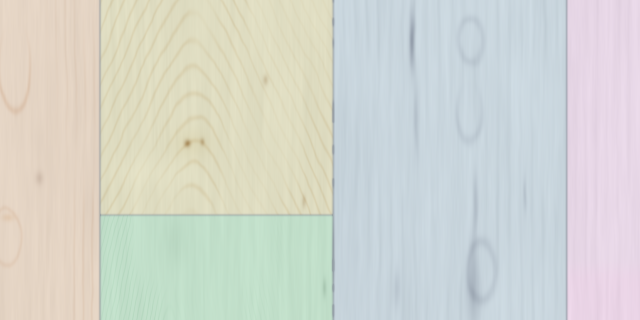
A WebGL 2 fragment shader for this texture:

```glsl
#version 300 es
precision highp float;
// Five pastel-stained maple boards meeting at fine seams.
// Each board mixes stretched fibre noise with warped growth rings,
// then soft elliptical stains add knots and mineral streaks.
uniform vec2 u_resolution;
out vec4 outColor;

float hash(vec2 p) {
    p = fract(p * vec2(0.1031, 0.1137));
    p += dot(p, p.yx + 33.33);
    return fract((p.x + p.y) * p.x * 17.0);
}

float noise(vec2 p) {
    vec2 i = floor(p), f = fract(p);
    f = f * f * (3.0 - 2.0 * f);
    return mix(mix(hash(i), hash(i + vec2(1, 0)), f.x),
               mix(hash(i + vec2(0, 1)), hash(i + vec2(1, 1)), f.x), f.y);
}

float fbm(vec2 p) {
    float sum = 0.0, amp = 0.5;
    for (int i = 0; i < 4; i++) {
        sum += amp * noise(p);
        p = p * 2.03 + 19.7;
        amp *= 0.5;
    }
    return sum;
}

// Thin dark line at every whole value of the field
float rings(float field, float sharpness) {
    return pow(0.5 + 0.5 * cos(6.28318 * field), sharpness);
}

float spot(vec2 p, vec2 centre, vec2 radius) {
    vec2 q = (p - centre) / radius;
    return exp(-dot(q, q));
}

float loopLine(vec2 p, vec2 centre, vec2 radius, float width) {
    float d = (length((p - centre) / radius) - 1.0) / width;
    return exp(-d * d);
}

// Nested arches that open downwards from an axis
float arches(vec2 p, float axis, float slope, float bluntness) {
    float dx = p.x - axis;
    return p.y + sqrt(slope * slope * dx * dx + bluntness * bluntness);
}

float seam(float distance, float width) {
    return exp(-distance * distance / (width * width));
}

void main() {
    vec2 p = gl_FragCoord.xy / u_resolution.y;
    p.x *= 2.0 * u_resolution.y / u_resolution.x;
    float px = 1.0 / u_resolution.y;

    vec2 warp = vec2(fbm(p * vec2(7, 3)), fbm(p * vec2(9, 5) + 40.0)) - 0.47;
    vec2 w = p + warp * vec2(0.025, 0.06);
    float fibre = fbm(vec2(w.x * 65.0, p.y * 3.0)) - 0.47;
    float fine = noise(vec2(p.x * 190.0, p.y * 14.0)) - 0.5;
    float cloud = fbm(p * vec2(5, 2) + 8.0) - 0.47;
    float patchy = smoothstep(0.25, 0.7, noise(p * vec2(11, 4) + 3.0));

    // Peach board: straight rings, a hanging loop and small knots
    vec3 peach = vec3(0.895, 0.832, 0.768) + 0.025 * cloud;
    peach -= vec3(0.025, 0.04, 0.05) * patchy * rings(w.x * 34.0, 5.0) * smoothstep(0.1, 0.25, p.x);
    float hang = loopLine(w, vec2(0.045, 0.81), vec2(0.05, 0.16), 0.09) * smoothstep(0.95, 0.7, p.y);
    hang += 0.6 * loopLine(w, vec2(0.02, 0.26), vec2(0.045, 0.09), 0.1);
    peach -= vec3(0.03, 0.06, 0.08) * hang;
    peach -= vec3(0.07, 0.08, 0.08) * spot(p, vec2(0.123, 0.443), vec2(0.012, 0.02));
    peach -= vec3(0.02, 0.05, 0.08) * spot(p, vec2(0.025, 0.32), vec2(0.02, 0.012));

    // Yellow board: broad arches around a pair of pin knots
    vec3 yellow = vec3(0.878, 0.868, 0.762) + 0.03 * cloud;
    yellow += 0.018 * spot(p, vec2(0.45, 0.46), vec2(0.12, 0.05));
    float broad = arches(w, 0.6, 2.2, 0.13);
    yellow -= vec3(0.025, 0.045, 0.065) * (0.3 + 0.7 * patchy) * rings(broad * 13.0, 7.0);
    float pins = spot(p, vec2(0.586, 0.552), vec2(0.01, 0.012));
    pins += 0.55 * spot(p, vec2(0.633, 0.557), vec2(0.007, 0.012));
    pins += 0.5 * spot(p, vec2(0.83, 0.75), vec2(0.008, 0.016));
    pins += 0.45 * spot(p, vec2(0.95, 0.37), vec2(0.006, 0.02));
    yellow -= vec3(0.17, 0.24, 0.28) * pins;
    yellow -= vec3(0.02, 0.03, 0.05) * spot(p, vec2(0.6, 0.55), vec2(0.06, 0.05));

    // Green board: tight, steep arches
    vec3 green = vec3(0.762, 0.878, 0.795) + 0.025 * cloud;
    float steep = arches(w, 0.535, 5.0, 0.08);
    green -= vec3(0.04, 0.025, 0.035) * patchy * rings(steep * 15.0, 4.0) * smoothstep(0.42, 0.1, abs(p.x - 0.535));
    green -= 0.03 * spot(p, vec2(0.54, 0.25), vec2(0.035, 0.08));
    green -= 0.09 * spot(p, vec2(1.014, 0.10), vec2(0.006, 0.03));

    // Blue board: fibres, mineral streaks and two hollow figures
    vec3 blue = vec3(0.788, 0.838, 0.868) + 0.035 * cloud;
    blue -= 0.02 * patchy * rings(w.x * 27.0, 4.0);
    float mineral = 1.1 * spot(w, vec2(1.289, 0.88), vec2(0.008, 0.09));
    mineral += 0.4 * spot(w, vec2(1.3, 0.62), vec2(0.008, 0.1));
    mineral += 0.55 * spot(w, vec2(1.48, 0.12), vec2(0.018, 0.13));
    mineral += 0.45 * spot(w, vec2(1.485, 0.36), vec2(0.009, 0.09));
    mineral += 0.35 * spot(w, vec2(1.645, 0.4), vec2(0.006, 0.05));
    mineral += 0.3 * spot(w, vec2(1.24, 0.1), vec2(0.01, 0.06));
    mineral += 0.25 * loopLine(w, vec2(1.47, 0.88), vec2(0.04, 0.07), 0.22);
    mineral += 0.25 * loopLine(w, vec2(1.465, 0.66), vec2(0.04, 0.1), 0.18) * smoothstep(0.76, 0.62, p.y);
    mineral += 0.3 * loopLine(w, vec2(1.505, 0.15), vec2(0.042, 0.09), 0.2);
    blue -= vec3(0.19, 0.2, 0.18) * mineral;

    // Pink board: pale fibres, warmer at the foot
    vec3 pink = mix(vec3(0.908, 0.845, 0.905), vec3(0.92, 0.835, 0.905), smoothstep(0.2, 0.12, p.y));
    pink += 0.025 * cloud - 0.015 * patchy * rings(w.x * 30.0, 4.0);

    // Lay the boards side by side
    vec3 edge = vec3(0.3125, 1.0415, 1.771);
    vec3 side = smoothstep(edge - px, edge + px, p.xxx);
    vec3 colour = mix(peach, mix(green, yellow, smoothstep(0.328 - px, 0.328 + px, p.y)), side.x);
    colour = mix(mix(colour, blue, side.y), pink, side.z);
    colour += 0.045 * fibre + 0.012 * fine;

    // Seams, with broken dark stretches along the middle one
    float middle = step(edge.x, p.x) * step(p.x, edge.y);
    float gap = 0.65 * seam(p.x - edge.x, 0.0035) + 0.7 * seam(p.x - edge.z, 0.0035);
    float wear = 0.6 + 0.6 * smoothstep(0.5, 0.8, noise(vec2(3.0, p.y * 30.0)));
    wear += 0.5 * spot(p, vec2(edge.y, 0.21), vec2(0.1, 0.1));
    gap += wear * seam(p.x - edge.y, 0.004) + 0.5 * middle * seam(p.y - 0.328, 0.004);
    colour = mix(colour, vec3(0.53, 0.56, 0.6), min(gap, 1.0) * 0.75);
    outColor = vec4(clamp(colour, 0.0, 1.0), 1.0);
}
```
